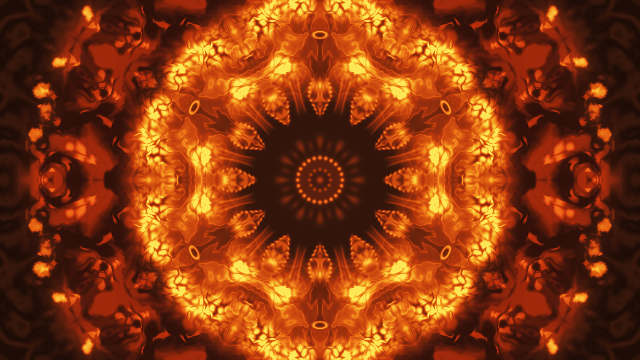
A WebGL 2 fragment shader for this background:

```glsl
#version 300 es
precision highp float;
// Glowing ember mandala: a mirrored twelve-petal kaleidoscope of molten gold on dark brown.
uniform vec2 u_resolution;
out vec4 fragColor;

const float TAU = 6.28318;

float hash(vec2 p) {
    return fract(sin(dot(p, vec2(127.1, 311.7))) * 43758.5);
}

float noise(vec2 p) {
    vec2 i = floor(p), f = fract(p);
    f = f * f * (3.0 - 2.0 * f);
    return mix(mix(hash(i), hash(i + vec2(1, 0)), f.x),
               mix(hash(i + vec2(0, 1)), hash(i + vec2(1, 1)), f.x), f.y);
}

float fbm(vec2 p) {
    float sum = 0.0, amp = 0.53;
    for (int i = 0; i < 4; i++) {
        sum += amp * noise(p);
        p = mat2(1.6, 1.2, -1.2, 1.6) * p + 7.3;
        amp *= 0.5;
    }
    return sum;
}

// Distance to the nearest scattered point, and that point's random value
vec2 cells(vec2 p) {
    vec2 best = vec2(9.0, 0.0);
    for (int y = -1; y <= 1; y++)
        for (int x = -1; x <= 1; x++) {
            vec2 id = floor(p) + vec2(x, y);
            vec2 point = id + 0.15 + 0.7 * vec2(hash(id), hash(id + 31.7));
            float d = length(p - point);
            if (d < best.x) best = vec2(d, hash(id + 5.1));
        }
    return best;
}

float bell(float x, float width) { return exp(-x * x / (width * width)); }

float band(float lo0, float lo1, float hi0, float hi1, float x) {
    return smoothstep(lo0, lo1, x) * (1.0 - smoothstep(hi0, hi1, x));
}

// Soft round light at a polar position
float glow(vec2 p, float radius, float angle, float size) {
    float a = radians(angle);
    return bell(length(p - radius * vec2(cos(a), sin(a))), size);
}

// Ring of evenly spaced spots, sized along and across the ring
float beads(float r, float angle, float count, float radius, vec2 size) {
    float t = (fract(angle * count / TAU + 0.5) - 0.5) * TAU / count * radius;
    return bell(t, size.x) * bell(r - radius, size.y);
}

vec3 fireRamp(float h) {
    vec3 c = mix(vec3(0.09, 0.04, 0.02), vec3(0.25, 0.10, 0.05), clamp(h / 0.15, 0.0, 1.0));
    c = mix(c, vec3(0.47, 0.15, 0.05), clamp((h - 0.15) / 0.15, 0.0, 1.0));
    c = mix(c, vec3(0.74, 0.22, 0.05), clamp((h - 0.30) / 0.15, 0.0, 1.0));
    c = mix(c, vec3(0.91, 0.41, 0.08), clamp((h - 0.45) / 0.20, 0.0, 1.0));
    c = mix(c, vec3(0.96, 0.65, 0.14), clamp((h - 0.65) / 0.17, 0.0, 1.0));
    return mix(c, vec3(0.99, 0.91, 0.34), clamp((h - 0.82) / 0.18, 0.0, 1.0));
}

void main() {
    vec2 p = (gl_FragCoord.xy - 0.5 * u_resolution) / u_resolution.y;
    float r = length(p), angle = atan(p.y, p.x + 1e-6);

    // Mirror folds: q repeats every 60 degrees, s every 30
    float a6 = abs(mod(angle + TAU / 12.0, TAU / 6.0) - TAU / 12.0);
    float a12 = min(a6, TAU / 12.0 - a6);
    vec2 q = r * vec2(cos(a6), sin(a6));
    vec2 s = r * vec2(cos(a12), sin(a12));
    vec2 odd = r * vec2(cos(TAU / 12.0 - a6), sin(TAU / 12.0 - a6));

    // Molten texture, thin curling lines and uneven foam
    float warp = fbm(q * 8.0 + 3.0);
    float melt = fbm(q * 13.0 + 3.5 * warp);
    float lines = pow(1.0 - abs(sin(16.0 * melt + 24.0 * odd.y)), 2.5);
    float foam = 1.0 - smoothstep(0.15, 0.75, cells(q * 44.0 + 4.0 * melt).x);

    // Wide fiery ring
    float ring = band(0.19, 0.34, 0.48, 0.58, r);
    float heat = 0.10 + ring * (0.11 + 0.8 * melt * melt + 0.18 * lines);

    // Dark pockets, beaded red diamonds and oval eyes on the odd axes
    vec2 pocket = odd - vec2(0.557, 0.0);
    heat *= 1.0 - 0.7 * bell(length(pocket), 0.06);
    float diamond = abs(pocket.x) * 0.8 + abs(pocket.y);
    heat += (1.0 - smoothstep(0.026, 0.036, diamond)) * (0.1 + 0.25 * foam);
    float eye = length((odd - vec2(0.403, 0.0)) * vec2(2.0, 1.0));
    heat = mix(heat, 0.2, 0.7 * bell(eye, 0.028)) + 0.5 * bell(eye - 0.018, 0.005);

    // Golden foam clusters with a soft halo
    float gold = glow(q, 0.328, 11.4, 0.034) + glow(q, 0.465, 9.0, 0.044)
               + glow(q, 0.490, 23.6, 0.036) + 0.5 * glow(q, 0.50, 16.0, 0.03)
               + 0.5 * glow(q, 0.40, 0.0, 0.025);
    heat += gold * (0.02 + 0.85 * foam + 0.35 * (melt - 0.4));
    heat += 0.10 * (glow(q, 0.328, 11.4, 0.06) + glow(q, 0.47, 9.0, 0.07) + glow(q, 0.48, 23.6, 0.06));
    heat += 0.25 * bell(q.y, 0.012) * band(0.38, 0.44, 0.48, 0.58, r);

    // Twelve pointed petals with beaded rims
    float halfWidth = min(0.5 * (s.x - 0.168), 0.031) * (1.0 - smoothstep(0.25, 0.33, s.x));
    float rim = s.y - halfWidth;
    float along = band(0.17, 0.19, 0.25, 0.31, s.x);
    float petal = along * (1.0 - smoothstep(-0.003, 0.003, rim));
    heat = mix(heat, 0.24 + 0.3 * foam + 0.5 * glow(s, 0.265, 0.0, 0.022), petal);
    heat += along * bell(rim, 0.004) * (0.2 + 0.16 * sin(s.x * 520.0));

    // Flared stalks between the petals
    float stalk = r * (TAU / 24.0 - a12);
    float flare = 0.008 + 0.4 * pow(abs(r - 0.23), 1.6);
    heat += 0.22 * band(0.18, 0.21, 0.27, 0.31, r) * (bell(stalk - flare, 0.004) + 0.6 * bell(stalk, 0.003));

    // Central rosette
    heat += 0.35 * bell(r, 0.010) + 0.12 * bell(r - 0.045, 0.025);
    heat += 0.28 * beads(r, angle, 12.0, 0.029, vec2(0.005));
    heat += 0.60 * beads(r, angle, 24.0, 0.062, vec2(0.0055));
    heat += 0.12 * beads(r, angle, 24.0, 0.098, vec2(0.007, 0.014));
    heat += 0.16 * beads(r, angle, 12.0, 0.112, vec2(0.011, 0.014));

    // Red embers drifting in the outer dark
    float outer = band(0.50, 0.58, 0.76, 0.88, r);
    vec2 ember = cells(q * 26.0 + 3.0 * melt);
    heat += outer * (0.30 * smoothstep(0.42, 0.75, melt) - 0.01);
    heat += outer * 0.34 * step(0.76, ember.y) * (1.0 - smoothstep(0.12, 0.45, ember.x));
    heat += 0.10 * glow(q, 0.80, 0.0, 0.05);

    // Ragged orange leaves, then faint folds toward the edges
    float leaf = glow(q, 0.80, 9.0, 0.035) + glow(q, 0.78, 14.0, 0.032)
               + glow(q, 0.805, 18.0, 0.035) + 0.8 * glow(q, 0.79, 24.0, 0.04);
    float ragged = fbm(q * 38.0 + 2.0 * warp);
    heat += 0.08 * leaf + 0.6 * smoothstep(0.38, 0.62, leaf * (0.1 + 1.2 * ragged)) * (0.3 + 0.9 * ragged);
    float far = smoothstep(0.70, 0.90, r);
    heat += far * (0.05 * sin(30.0 * warp + 18.0 * q.x) - 0.03);

    // The outer embers burn a deeper red
    vec3 color = fireRamp(heat) * mix(vec3(1.0), vec3(1.0, 0.82, 0.9), outer * (1.0 - min(leaf, 1.0)));
    fragColor = vec4(color, 1.0);
}
```
